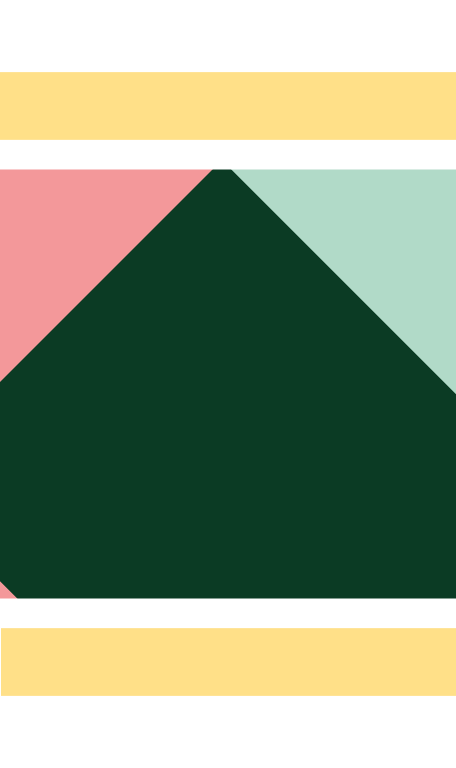
A WebGL 1 fragment shader for this background:

```glsl
precision highp float;

uniform vec2 u_resolution;

// Palette
const vec3 WHITE = vec3(1.0);
const vec3 YELLOW = vec3(1.0, 0.878, 0.533);
const vec3 GREEN = vec3(0.045, 0.232, 0.142);
const vec3 PINK = vec3(0.953, 0.596, 0.604);
const vec3 MINT = vec3(0.694, 0.855, 0.784);

// Layout, with the canvas height as the unit
const float ASPECT = 0.59375;
const float PANEL_HALF = 0.2793;
const float BAND_OFFSET = 0.362;
const float BAND_HALF = 0.0441;
const float LOWER_BAND_INSET = 0.0013;

// Diagonal edges: y - x or y + x along each line
const float UPPER_LEFT_EDGE = 0.5026;
const float UPPER_RIGHT_EDGE = 1.0804;
const float LOWER_LEFT_EDGE = 0.2431;
const float DIAGONAL_SCALE = 0.70711;

// Antialiased coverage of a signed distance, negative inside
float coverage(float dist) {
  return clamp(0.5 - dist * u_resolution.y, 0.0, 1.0);
}

void main() {
  vec2 p = gl_FragCoord.xy / u_resolution * vec2(ASPECT, 1.0);
  float fromMiddle = abs(p.y - 0.5);

  // Mirrored yellow bands, the lower one slightly inset at the left
  float band = abs(fromMiddle - BAND_OFFSET) - BAND_HALF;
  float inset = p.y < 0.5 ? LOWER_BAND_INSET - p.x : -1.0;
  vec3 color = mix(WHITE, YELLOW, coverage(max(band, inset)));

  // Green panel with its corners cut by diagonals
  float rising = p.y - p.x;
  float falling = p.y + p.x;
  float upperLeft = (UPPER_LEFT_EDGE - rising) * DIAGONAL_SCALE;
  float upperRight = (UPPER_RIGHT_EDGE - falling) * DIAGONAL_SCALE;
  float lowerLeft = (falling - LOWER_LEFT_EDGE) * DIAGONAL_SCALE;
  vec3 panel = mix(GREEN, PINK, coverage(min(upperLeft, lowerLeft)));
  panel = mix(panel, MINT, coverage(upperRight));

  color = mix(color, panel, coverage(fromMiddle - PANEL_HALF));
  gl_FragColor = vec4(color, 1.0);
}
```
